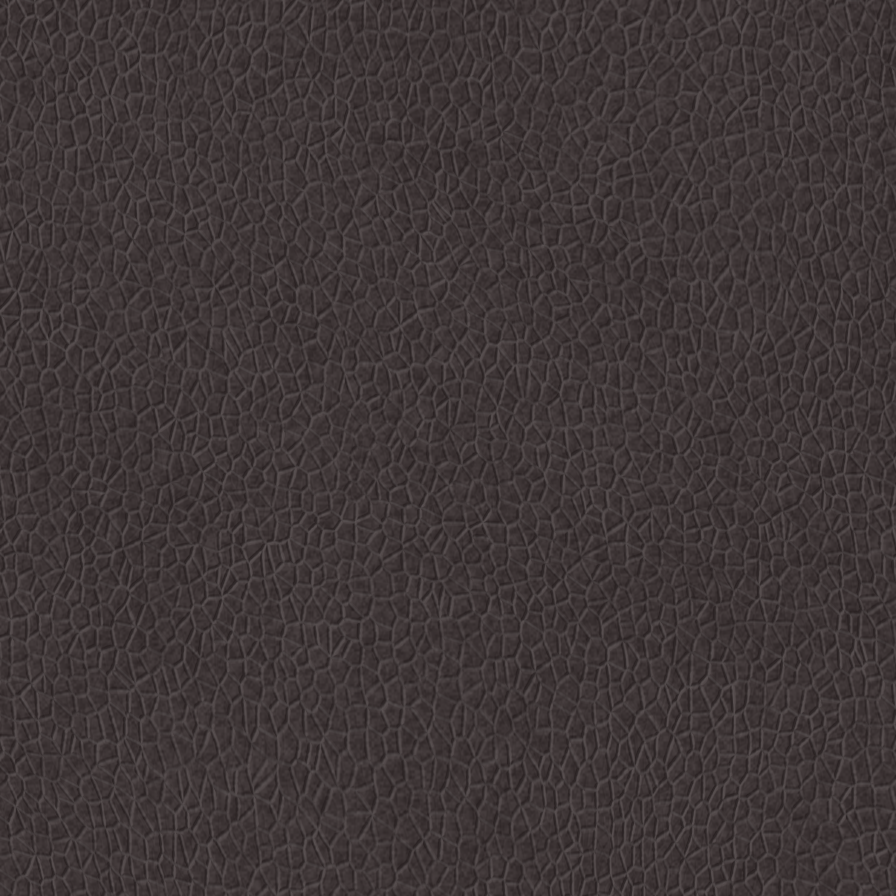
This texture is drawn by a Shadertoy shader. Its source:

```glsl
// Dark brown full-grain leather: small upright pebbles split by thin, side-lit creases.

const vec3 LEATHER_COLOR = vec3(0.238, 0.205, 0.207);
const vec3 TONE_SPREAD = vec3(0.036, 0.035, 0.035);
const vec3 CREASE_SHEEN = vec3(0.040, 0.045, 0.045);
const vec2 PEBBLE_COUNT = vec2(62.0, 42.0);    // pebbles across and up the canvas
const vec2 WRINKLE_COUNT = vec2(100.0, 70.0);  // finer secondary creases
const vec2 LIGHT_DIRECTION = vec2(-0.86, 0.51);
const float LIGHT_STEP = 0.0009;
const float JITTER = 0.94;
const float CREASE_WIDTH = 0.19;
const float SHEEN_WIDTH = 0.11;
const float WRINKLE_DEPTH = 0.12;
const float RELIEF_GAIN = 3.1;
const float GRAIN_GAIN = 1.7;
const float PATCH_GAIN = 0.40;

vec2 hash22(vec2 p) {
    vec3 q = fract(p.xyx * vec3(0.1031, 0.1030, 0.0973));
    q += dot(q, q.yzx + 33.33);
    return fract((q.xx + q.yz) * q.zy);
}

// Two independent channels of smooth value noise, each from 0 to 1
vec2 noise2(vec2 p) {
    vec2 cell = floor(p);
    vec2 f = fract(p);
    f = f * f * (3.0 - 2.0 * f);
    vec2 low = mix(hash22(cell), hash22(cell + vec2(1.0, 0.0)), f.x);
    vec2 high = mix(hash22(cell + vec2(0.0, 1.0)), hash22(cell + 1.0), f.x);
    return mix(low, high, f.y);
}

vec2 seedPoint(vec2 cell) {
    return 0.5 + JITTER * (hash22(cell + 17.0) - 0.5);
}

// Distance to the nearest border between jittered cells
float borderDistance(vec2 p) {
    vec2 home = floor(p);
    vec2 f = fract(p);
    vec2 nearestCell = vec2(0.0);
    vec2 nearest = vec2(0.0);
    float best = 9.0;
    for (int j = -1; j <= 1; j++) {
        for (int i = -1; i <= 1; i++) {
            vec2 cell = vec2(i, j);
            vec2 offset = cell + seedPoint(home + cell) - f;
            float d = dot(offset, offset);
            if (d < best) {
                best = d;
                nearest = offset;
                nearestCell = cell;
            }
        }
    }
    float border = 9.0;
    for (int j = -2; j <= 2; j++) {
        for (int i = -2; i <= 2; i++) {
            vec2 cell = nearestCell + vec2(i, j);
            vec2 offset = cell + seedPoint(home + cell) - f;
            vec2 gap = offset - nearest;
            if (dot(gap, gap) > 0.0001) {
                border = min(border, dot(0.5 * (nearest + offset), normalize(gap)));
            }
        }
    }
    return border;
}

// Bends the pebble lattice: slow drift of direction plus a slight wobble
vec2 bendHide(vec2 p) {
    vec2 drift = 0.050 * (noise2(p * 3.5 + 4.0) - 0.5);
    vec2 wobble = 0.005 * (noise2(p * 30.0 + 9.0) - 0.5);
    return p + drift + wobble + vec2(0.08 * p.y, 0.0);
}

// Surface height in x, closeness to a main crease in y
vec2 hideSurface(vec2 p) {
    vec2 bent = bendHide(p);
    float border = borderDistance(bent * PEBBLE_COUNT);
    float wrinkle = borderDistance(bent * WRINKLE_COUNT + 31.0);
    vec2 strength = 0.65 + 0.60 * noise2(p * 34.0 + 50.0);
    float height = strength.x * smoothstep(0.0, CREASE_WIDTH, border);
    height += WRINKLE_DEPTH * strength.y * smoothstep(0.0, CREASE_WIDTH, wrinkle);
    float crease = strength.x * (1.0 - smoothstep(0.01, SHEEN_WIDTH, border));
    return vec2(height, crease);
}

void mainImage(out vec4 fragColor, in vec2 fragCoord) {
    vec2 p = fragCoord / iResolution.y;

    // Slope toward the light from two samples of the surface
    vec2 lightStep = LIGHT_STEP * LIGHT_DIRECTION;
    vec2 nearSide = hideSurface(p + lightStep);
    vec2 farSide = hideSurface(p - lightStep);
    float relief = RELIEF_GAIN * (farSide.x - nearSide.x);
    float crease = 0.5 * (nearSide.y + farSide.y);

    // Pores and slow changes of tone
    float grain = noise2(p * 310.0).x + 0.7 * noise2(p * 150.0 + 70.0).y - 0.85;
    float patches = noise2(p * 6.0 + 12.0).x - 0.5;
    float tone = relief + GRAIN_GAIN * grain + PATCH_GAIN * patches;
    tone = clamp(tone, -2.0, 2.2);

    vec3 color = LEATHER_COLOR + TONE_SPREAD * tone + CREASE_SHEEN * crease;
    fragColor = vec4(color, 1.0);
}
```
